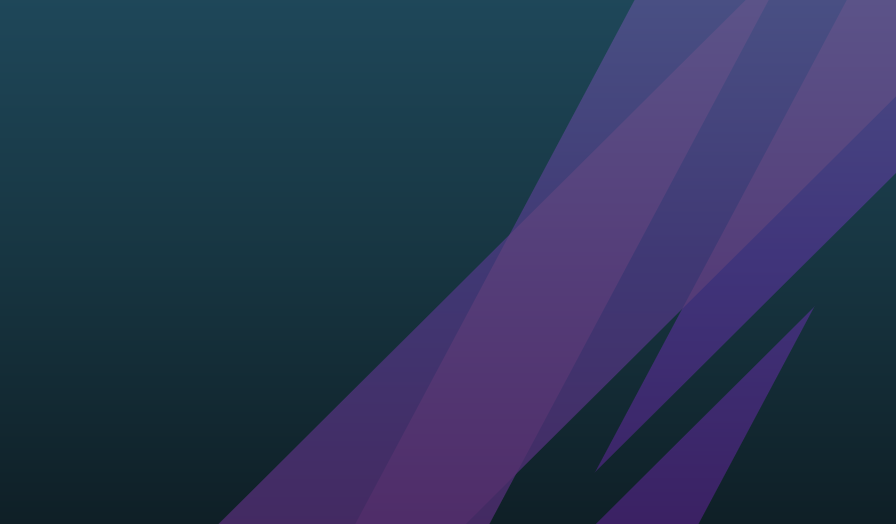
This background is drawn by a WebGL 1 fragment shader. Its source:

```glsl
precision highp float;

uniform vec2 u_resolution;

// Horizontal run of each slant per unit of descent
const float STEEP_RUN = 0.533;
const float SHALLOW_RUN = 1.006;

// Edge positions along the top, in canvas heights
const vec2 STEEP_BAND = vec2(1.211, 1.467);
const vec2 SHALLOW_BAND = vec2(1.423, 1.895);
const float WEDGE_LEFT = 1.616;
const float WEDGE_RIGHT = 2.042;
const float SHARD_LEFT = 2.143;
const float SHARD_RIGHT = 1.866;

// Vertical colour ramps
const vec3 SKY_TOP = vec3(0.120, 0.278, 0.350);
const vec3 SKY_MIDDLE = vec3(0.090, 0.208, 0.255);
const vec3 SKY_BOTTOM = vec3(0.058, 0.122, 0.150);
const vec3 BAND_TOP = vec3(0.285, 0.310, 0.515);
const vec3 BAND_MIDDLE = vec3(0.250, 0.220, 0.455);
const vec3 BAND_BOTTOM = vec3(0.265, 0.165, 0.385);
const vec3 OVERLAP_TOP = vec3(0.358, 0.325, 0.535);
const vec3 OVERLAP_MIDDLE = vec3(0.332, 0.242, 0.475);
const vec3 OVERLAP_BOTTOM = vec3(0.310, 0.175, 0.410);
const vec3 SHARD_TOP = vec3(0.290, 0.300, 0.520);
const vec3 SHARD_MIDDLE = vec3(0.250, 0.205, 0.480);
const vec3 SHARD_BOTTOM = vec3(0.230, 0.130, 0.390);

vec3 ramp(vec3 bottom, vec3 middle, vec3 top, float height) {
    vec3 lower = mix(bottom, middle, clamp(height * 2.0, 0.0, 1.0));
    return mix(lower, top, clamp(height * 2.0 - 1.0, 0.0, 1.0));
}

// Antialiased coverage of the side to the right of a slanted edge
float rightOf(float edge, float position, float run) {
    float pixels = (position - edge) * u_resolution.y / length(vec2(1.0, run));
    return clamp(pixels + 0.5, 0.0, 1.0);
}

float stripe(vec2 edges, float position, float run) {
    return rightOf(edges.x, position, run) * (1.0 - rightOf(edges.y, position, run));
}

void main() {
    vec2 point = gl_FragCoord.xy / u_resolution.y;
    float descent = 1.0 - point.y;
    float steep = point.x + STEEP_RUN * descent;
    float shallow = point.x + SHALLOW_RUN * descent;

    // Shape coverage
    float steepBand = stripe(STEEP_BAND, steep, STEEP_RUN);
    float shallowBand = stripe(SHALLOW_BAND, shallow, SHALLOW_RUN);
    float wedge = rightOf(WEDGE_LEFT, steep, STEEP_RUN)
        * (1.0 - rightOf(WEDGE_RIGHT, shallow, SHALLOW_RUN));
    float shard = rightOf(SHARD_LEFT, shallow, SHALLOW_RUN)
        * (1.0 - rightOf(SHARD_RIGHT, steep, STEEP_RUN));

    // Colours at this height
    vec3 sky = ramp(SKY_BOTTOM, SKY_MIDDLE, SKY_TOP, point.y);
    vec3 bandColor = ramp(BAND_BOTTOM, BAND_MIDDLE, BAND_TOP, point.y);
    vec3 overlapColor = ramp(OVERLAP_BOTTOM, OVERLAP_MIDDLE, OVERLAP_TOP, point.y);
    vec3 shardColor = ramp(SHARD_BOTTOM, SHARD_MIDDLE, SHARD_TOP, point.y);

    // Layers from back to front
    vec3 color = mix(sky, bandColor, steepBand);
    color = mix(color, shardColor, max(wedge, shard));
    vec3 crossing = mix(bandColor, overlapColor, max(steepBand, wedge));
    color = mix(color, crossing, shallowBand);

    gl_FragColor = vec4(color, 1.0);
}
```
